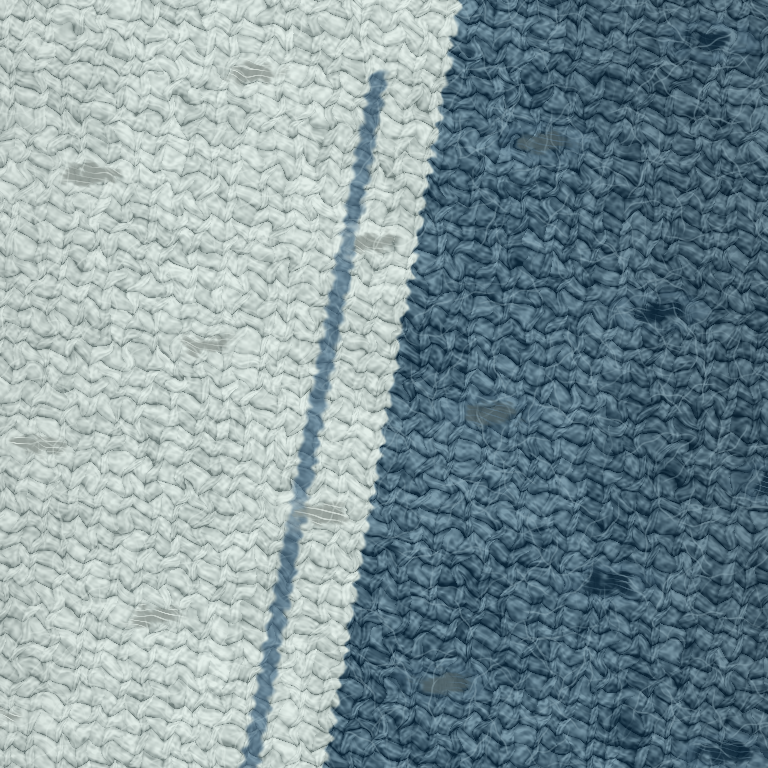
Write a WebGL 1 fragment shader that draws this texture.

```glsl
precision highp float;
uniform vec2 u_resolution;

#define SLANT 0.176
#define EDGE_X 0.423
#define WALE 0.034
#define COURSE 0.0235
#define LEG_RISE 0.40
#define VALLEY 0.62
#define STRIPE_HALF 0.0105
#define STRIPE_TOP 0.908
#define HAIR_CELLS 14.0
#define HAIR_WIDTH 0.0010
#define HOLE_SIZE vec2(0.036, 0.015)

float hash(vec2 p) {
  return fract(sin(dot(p, vec2(127.1, 311.7))) * 43758.5453);
}

float noise(vec2 p) {
  vec2 i = floor(p), f = fract(p);
  f = f * f * (3.0 - 2.0 * f);
  return mix(mix(hash(i), hash(i + vec2(1.0, 0.0)), f.x),
             mix(hash(i + vec2(0.0, 1.0)), hash(i + 1.0), f.x), f.y);
}

mat2 rotation(float a) {
  float c = cos(a), s = sin(a);
  return mat2(c, -s, s, c);
}

// Offset from the nearest eyelet of a skewed lattice; z is its diagonal index
vec3 eyelet(vec2 p) {
  vec2 a = vec2(0.1535, -0.221), c = vec2(0.219, 0.132);
  vec2 d = p - vec2(0.267, 0.551);
  float det = a.x * c.y - a.y * c.x;
  vec2 k = floor(vec2(d.x * c.y - d.y * c.x, a.x * d.y - a.y * d.x) / det + 0.5);
  return vec3(d - k.x * a - k.y * c, k.x + k.y);
}

// Brightness of lopsided V stitches: a long falling leg, a short rising one
float knit(vec2 g) {
  float x = fract(g.x);
  float rising = step(VALLEY, x);
  float along = mix(1.0 - x / VALLEY, (x - VALLEY) / (1.0 - VALLEY), rising);
  float v = g.y - LEG_RISE * along + 0.18 * rising * along * (1.0 - along);
  float f = fract(v) - 0.5;
  vec2 id = vec2(floor(g.x) * 2.0 + rising, floor(v));
  float yarn = sqrt(max(0.0, 1.0 - 4.0 * f * f));
  float twist = sin(6.2832 * (along * 2.0 + f * mix(1.2, -1.2, rising) + hash(id)));
  float fibre = noise(vec2(along * 3.0 + id.x * 7.0, v * 8.0)) - 0.5;
  float seam = smoothstep(0.2, 0.0, along) * 0.2 + smoothstep(0.85, 1.0, along) * 0.1;
  return 0.1 + 0.64 * yarn + 0.3 * f + 0.08 * twist + 0.36 * fibre
       + 0.26 * (hash(id + 3.7) - 0.5) - seam;
}

// Loose curved hairs, one per cell in several rotated layers
float hairs(vec2 p) {
  float sum = 0.0;
  float blur = 0.8 / u_resolution.y;
  for (int i = 0; i < 8; i++) {
    float n = float(i);
    vec2 q = rotation(n * 1.1 + 0.3) * p * HAIR_CELLS + n * 5.37;
    vec2 id = floor(q);
    vec2 d = rotation(hash(id + n) * 6.2832) * (fract(q) - 0.5);
    float bend = (hash(id + 9.1) - 0.5) * 2.0;
    float curve = bend * (d.x * d.x - 0.06) + 0.02 * sin(d.x * 15.0 + n);
    float dist = abs(d.y - curve) / HAIR_CELLS;
    float ends = smoothstep(0.46, 0.3, abs(d.x));
    sum += ends * smoothstep(HAIR_WIDTH + blur, 0.0, dist) * hash(id + 2.3);
  }
  return min(sum, 1.0);
}

void main() {
  vec2 p = gl_FragCoord.xy / u_resolution.xy;
  float aa = 1.5 / u_resolution.y;
  vec3 eye = eyelet(p);
  float eyeDist = length(eye.xy / HOLE_SIZE);

  // Fabric axes: s crosses the wales, t follows them
  vec2 cloth = vec2(p.x - SLANT * p.y - EDGE_X, p.y + SLANT * p.x) * 0.985;
  vec2 wobble = vec2(noise(p * 42.0), noise(p * 42.0 + 40.0)) - 0.5;
  vec2 g = cloth / vec2(WALE, COURSE) + wobble * vec2(0.65, 0.6);
  g.y -= 0.4 * sign(eye.y) * exp(-eyeDist * eyeDist * 0.4) * smoothstep(0.0, 0.008, abs(eye.y));

  // Fuzz drawn out along the falling strands
  vec2 grain = rotation(-0.45) * p;
  float fuzz = noise(grain * vec2(95.0, 290.0)) - 0.5;
  float speck = noise(p * 240.0 + 17.0) - 0.5;
  float h = knit(g) + 0.26 * fuzz + 0.22 * speck + 0.16 * (noise(p * 16.0) - 0.5);
  h = clamp(h, 0.0, 1.0);

  // Blue panel and narrow stripe, with stitch-scalloped borders
  float scallop = 0.003 * sin(6.2832 * g.y) + 0.006 * (noise(p * 130.0) - 0.5);
  float panel = smoothstep(-aa - 0.001, aa + 0.001, cloth.x + scallop);
  float stripeX = p.x - 0.325 - 0.187 * p.y + scallop * 0.8;
  vec2 stripeBox = vec2(stripeX, max(0.0, p.y - STRIPE_TOP + STRIPE_HALF));
  float stripe = smoothstep(aa + 0.002, -aa - 0.002, length(stripeBox) - STRIPE_HALF);

  vec3 white = mix(vec3(0.43, 0.49, 0.48), vec3(0.885, 0.93, 0.91), pow(h, 0.62));
  vec3 blue = mix(vec3(0.04, 0.14, 0.21), vec3(0.48, 0.60, 0.66), pow(h, 1.15));
  vec3 stripeBlue = mix(blue, vec3(0.46, 0.57, 0.64), 0.5);
  vec3 color = mix(mix(white, stripeBlue, stripe), blue, panel);

  // Soft light falloff
  color *= 1.0 - 0.1 * panel * smoothstep(0.75, 1.05, p.x + 0.15 * p.y);
  color *= 1.0 - 0.04 * smoothstep(0.25, 0.0, p.x);

  // Fluffy rim, then the opening with strands pulled across it
  float rim = exp(-pow(eyeDist - 1.4, 2.0) * 4.0) * noise(p * vec2(90.0, 170.0));
  color = mix(color, mix(vec3(0.88, 0.92, 0.9), vec3(0.34, 0.46, 0.54), panel), rim * 0.5);
  float ragged = eyeDist + 0.9 * (noise(p * 75.0) - 0.5) + 0.5 * fuzz;
  float hole = smoothstep(1.15, 0.45, ragged);
  vec3 blueHole = mix(vec3(0.31, 0.38, 0.40), vec3(0.05, 0.15, 0.22), step(2.5, eye.z));
  vec3 depth = mix(vec3(0.56, 0.60, 0.58), blueHole, panel);
  float strandY = eye.y + 0.22 * eye.x + 0.009 * noise(p * 50.0);
  float strand = smoothstep(0.6, 0.98, sin(strandY * 800.0)) * noise(p * 45.0 + 8.0);
  depth = mix(depth, mix(vec3(0.9, 0.93, 0.91), vec3(0.36, 0.47, 0.54), panel), strand);
  color = mix(color, depth, hole * 0.85);

  vec3 hairColor = mix(vec3(0.9, 0.94, 0.92), vec3(0.62, 0.72, 0.76), max(panel, stripe));
  color = mix(color, hairColor, hairs(p) * 0.4);
  gl_FragColor = vec4(color, 1.0);
}
```
